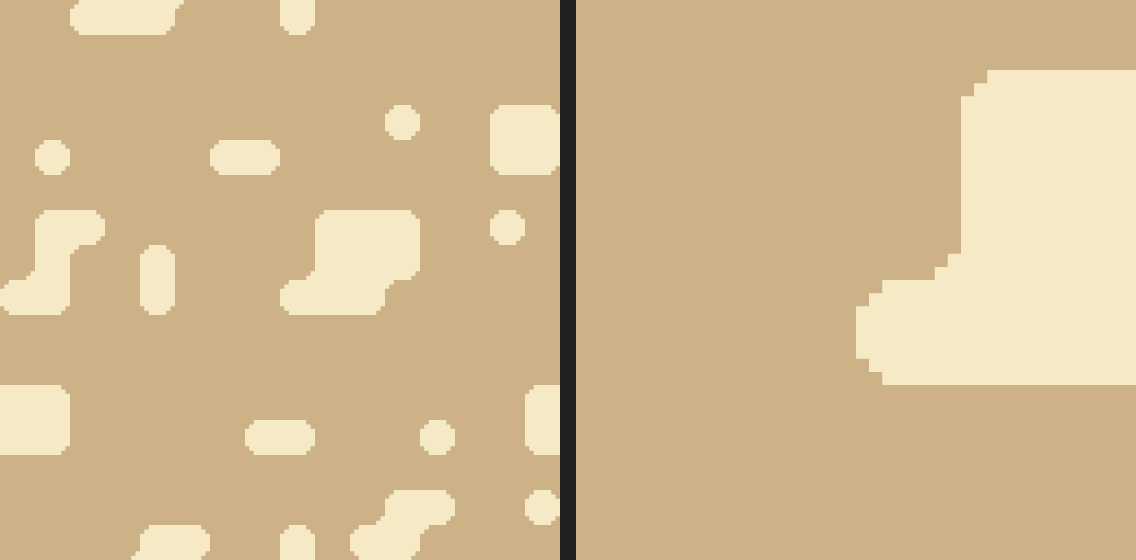
Left: the whole. Right: its middle third, enlarged.
Write a WebGL 2 fragment shader that draws this pattern.

```glsl
#version 300 es
precision highp float;
// Pale rounded blocks, pills and dots scattered on tan, drawn in coarse square steps.

uniform vec2 u_resolution;
out vec4 outColor;

// Box of cells with a notch cut from its upper left and its lower right corner.
bool notchedBox(ivec2 c, ivec2 size, ivec2 upperLeft, ivec2 lowerRight) {
    bool inBox = c.x >= 0 && c.y >= 0 && c.x < size.x && c.y < size.y;
    bool inUpper = c.x < upperLeft.x && c.y >= size.y - upperLeft.y;
    bool inLower = c.x >= size.x - lowerRight.x && c.y < lowerRight.y;
    return inBox && !inUpper && !inLower;
}

// Is this cell of the wrapping 16 by 16 grid part of a patch?
bool filled(ivec2 cell) {
    // Slots of 4 by 4 cells hold one patch each; every row of slots is shifted.
    cell = (cell + ivec2(6, 1)) & 15;
    cell.x = (cell.x + 7 * (cell.y >> 2)) & 15;
    ivec2 slot = cell >> 2;

    // A permutation of the slots shares out the kinds of patch.
    int rank = ((slot.x + 4 * slot.y) * 7 + 3) & 15;
    if (rank == 15) return false;

    ivec2 size = ivec2(1), upperLeft = ivec2(0), lowerRight = ivec2(0);
    if (rank == 0)      { size = ivec2(4, 3); upperLeft = ivec2(1, 2); lowerRight = ivec2(1); }
    else if (rank == 1) { size = ivec2(4, 2); upperLeft = ivec2(2, 1); lowerRight = ivec2(1); }
    else if (rank == 2) { size = ivec2(3, 3); upperLeft = lowerRight = ivec2(1, 2); }
    else if (rank == 3) { size = ivec2(3, 2); upperLeft = lowerRight = ivec2(1); }
    else if (rank == 4) size = ivec2(3, 2);
    else if (rank == 5) size = ivec2(2);
    else if (rank < 8)  size = ivec2(2, 1);
    else if (rank < 10) size = ivec2(1, 2);

    // Scatter within the slot, keeping a gap to the neighbours.
    ivec2 room = max(4 - size, ivec2(1));
    ivec2 offset = ivec2(rank % room.x, (rank / 2) % room.y);
    return notchedBox((cell & 3) - offset, size, upperLeft, lowerRight);
}

// Coverage at p, in cells: outer corners are rounded, inner corners filleted.
float patchMask(vec2 p) {
    p = (floor(p * 8.0) + 0.5) / 8.0;   // eight square steps per cell
    ivec2 cell = ivec2(floor(p));
    vec2 local = fract(p) - 0.5;
    ivec2 side = ivec2(sign(local));

    bool beside = filled(cell + ivec2(side.x, 0));
    bool along = filled(cell + ivec2(0, side.y));
    bool inCircle = length(local) < 0.5;
    bool covered = filled(cell) ? inCircle || beside || along
                                : !inCircle && beside && along;
    return covered ? 1.0 : 0.0;
}

void main() {
    // Average 4 by 4 samples to smooth the steps at any canvas size.
    float coverage = 0.0;
    for (int i = 0; i < 16; i++) {
        vec2 jitter = (vec2(i & 3, i >> 2) + 0.5) / 4.0 - 0.5;
        coverage += patchMask((gl_FragCoord.xy + jitter) / u_resolution.y * 16.0) / 16.0;
    }

    vec3 tan_ground = vec3(0.805, 0.698, 0.53);
    vec3 cream = vec3(0.96, 0.915, 0.775);
    outColor = vec4(mix(tan_ground, cream, coverage), 1.0);
}
```
